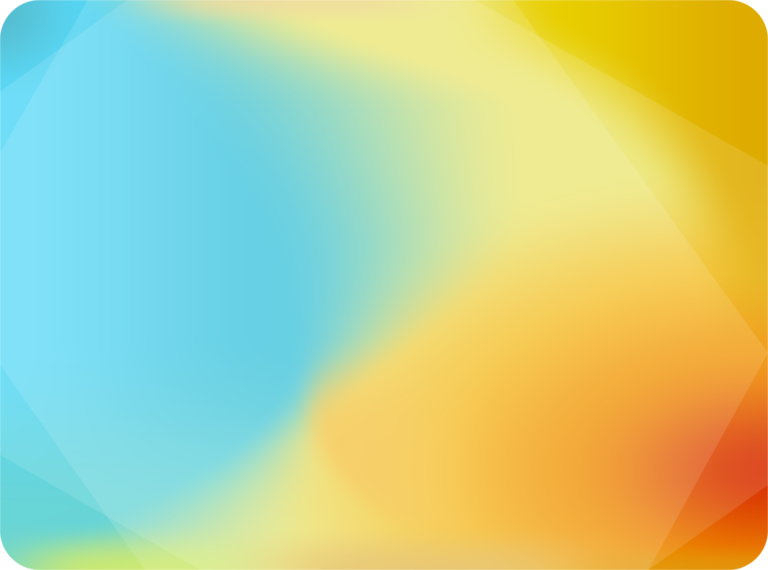
Reproduce this background procedurally as a Shadertoy shader.

```glsl
#define ASPECT 1.347
#define CORNER_RADIUS 0.07
#define VEIL_ALPHA 0.12
#define PALE vec3(0.92, 0.90, 0.45)
#define AMBER vec3(0.96, 0.73, 0.12)
#define ORANGE vec3(0.94, 0.57, 0.00)
#define RED vec3(0.85, 0.20, 0.02)
#define SKY vec3(0.36, 0.85, 0.97)
#define TEAL vec3(0.23, 0.76, 0.86)
#define LIME vec3(0.82, 0.92, 0.42)
#define TAN vec3(0.88, 0.71, 0.31)

// 1 inside the range, fading out over soft at both ends
float band(float x, float lo, float hi, float soft) {
    return smoothstep(lo - soft, lo + soft, x) * (1.0 - smoothstep(hi - soft, hi + soft, x));
}

// Signed distance to the line a-b, positive on its right
float side(vec2 p, vec2 a, vec2 b) {
    vec2 dir = normalize(b - a);
    return dot(p - a, vec2(dir.y, -dir.x));
}

float roundedBox(vec2 p, vec2 halfSize, float radius) {
    vec2 q = abs(p) - halfSize + radius;
    return length(max(q, 0.0)) + min(max(q.x, q.y), 0.0) - radius;
}

// Yellow field, gold in the upper corner, heating to red at lower right
vec3 warmField(vec2 p) {
    float rim = smoothstep(0.45, 0.60, length(p - vec2(0.754, 0.421)));
    rim *= smoothstep(0.77, 1.0, p.x);
    vec3 gold = mix(vec3(0.91, 0.81, 0.0), vec3(0.87, 0.67, 0.0), smoothstep(0.95, 1.35, p.x));
    float heat = length((p - vec2(1.347, 0.175)) / vec2(1.7, 1.0));
    vec3 col = mix(RED, ORANGE, smoothstep(0.0, 0.22, heat));
    col = mix(col, mix(AMBER, gold, 0.7 * rim), smoothstep(0.18, 0.36, heat));
    return mix(col, mix(PALE, gold, rim), smoothstep(0.30, 0.55, heat));
}

// Blue field, deeper toward its right edge and greener at the bottom
vec3 coolField(vec2 p) {
    vec3 col = mix(SKY, TEAL, smoothstep(0.0, 0.5, p.x) * smoothstep(0.0, 0.3, p.y));
    col = mix(col, vec3(0.42, 0.83, 0.81), 0.85 * (1.0 - smoothstep(0.05, 0.42, p.y)));
    float corner = 1.0 - smoothstep(0.0, 0.16, length(p - vec2(0.0, 0.98)));
    return mix(col, vec3(0.32, 0.70, 0.75), 0.7 * corner);
}

// Share of blue: a bulging inner edge and a wide fade toward yellow
float coolMask(vec2 p) {
    float dy = p.y - 0.368;
    float inner = 0.5 - (dy > 0.0 ? 0.98 : 4.45) * dy * dy;
    float outer = 0.58 + 0.37 * smoothstep(0.2, 0.62, p.y) - 0.4 * smoothstep(0.8, 1.0, p.y);
    return 1.0 - smoothstep(inner, outer, p.x);
}

// Amber lobe with a crisp lower left edge
float lobeMask(vec2 p) {
    float r = length((p - vec2(0.825, 0.298)) / vec2(0.285, 0.235));
    float fade = 1.0 - smoothstep(0.22, 0.42, p.y);
    return (1.0 - smoothstep(0.86, 1.1, r)) * fade * (1.0 - smoothstep(0.62, 0.90, p.x));
}

void mainImage(out vec4 fragColor, in vec2 fragCoord) {
    vec2 p = fragCoord / iResolution.xy * vec2(ASPECT, 1.0);
    float aa = 1.0 / iResolution.y;

    // Colour fields
    vec3 col = mix(warmField(p), coolField(p), coolMask(p));
    col = mix(col, vec3(0.96, 0.75, 0.24), 0.85 * lobeMask(p));

    // Glows along the top and bottom
    float low = 1.0 - smoothstep(0.0, 0.085, p.y);
    col = mix(col, LIME, 0.85 * low * band(p.x, 0.05, 0.42, 0.12));
    col = mix(col, TAN, 0.8 * low * band(p.x, 0.50, 0.98, 0.14));
    col = mix(col, vec3(0.87, 0.60, 0.05), 0.7 * (1.0 - smoothstep(0.0, 0.05, p.y)) * smoothstep(0.95, 1.15, p.x));
    col = mix(col, vec3(0.92, 0.82, 0.52), 0.8 * smoothstep(0.95, 1.0, p.y) * band(p.x, 0.30, 0.72, 0.12));

    // Two translucent veils with slanted sides
    float veilA = min(
        min(side(p, vec2(0.0, 0.839), vec2(0.223, 1.0)), side(p, vec2(0.833, 1.0), vec2(1.347, 0.709))),
        min(side(p, vec2(1.347, 0.149), vec2(1.137, 0.0)), side(p, vec2(0.351, 0.0), vec2(0.0, 0.202))));
    float veilB = min(
        min(side(p, vec2(0.0, 0.732), vec2(0.154, 1.0)), side(p, vec2(0.9, 1.0), vec2(1.347, 0.381))),
        min(side(p, vec2(1.347, 0.381), vec2(1.137, 0.0)), side(p, vec2(0.254, 0.0), vec2(0.0, 0.36))));
    col = mix(col, vec3(1.0), VEIL_ALPHA * smoothstep(-aa, aa, veilA));
    col = mix(col, vec3(1.0), VEIL_ALPHA * smoothstep(-aa, aa, veilB));

    // Rounded card on white
    vec2 halfSize = 0.5 * vec2(ASPECT, 1.0);
    float card = roundedBox(p - halfSize, halfSize, CORNER_RADIUS);
    col = mix(col, vec3(1.0), smoothstep(-aa, aa, card));
    fragColor = vec4(col, 1.0);
}
```
